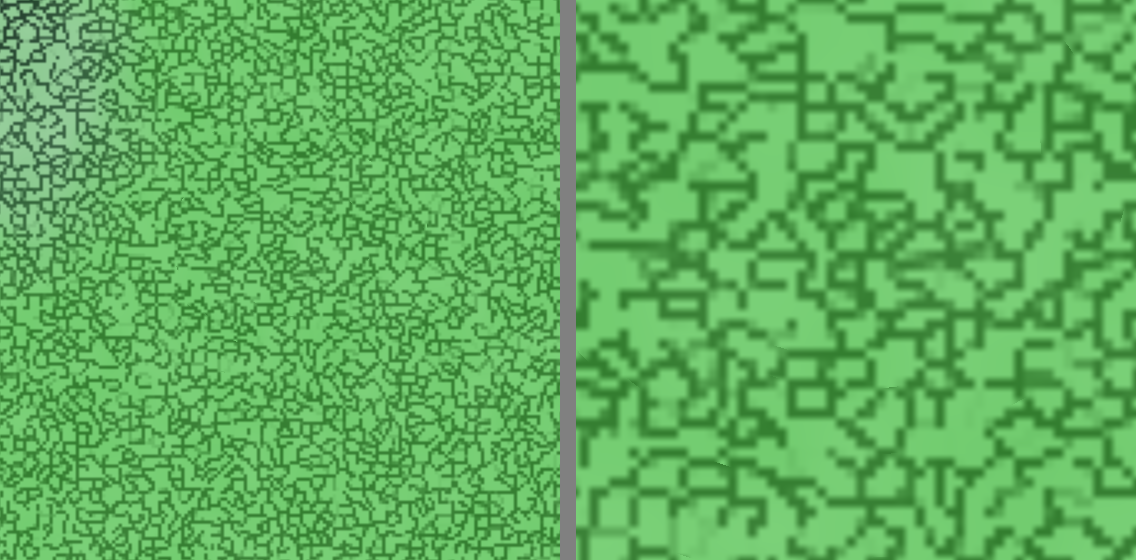
Left, the full canvas; right, a detail of the centre.
Write a Shadertoy shader that draws this texture.

```glsl
// A green grained hide: short broken dark creases on a light green ground.
// Creases are jittered-cell borders, some erased, sampled on a coarse grid
// and blended between samples; a pale grey sheen lies at the upper left.

const float GRID = 170.0;                  // coarse samples across the canvas
const vec2 CELL = vec2(3.9, 3.5);          // cell size in samples
const vec3 LEAF = vec3(0.465, 0.81, 0.455);
const vec3 CREASE = vec3(0.215, 0.50, 0.20);
const vec3 PALE_LEAF = vec3(0.57, 0.80, 0.59);
const vec3 PALE_CREASE = vec3(0.21, 0.38, 0.25);
const vec3 INK = vec3(0.12, 0.20, 0.16);

float hash21(vec2 p) {
    vec3 q = fract(p.xyx * 0.1031);
    q += dot(q, q.yzx + 33.33);
    return fract((q.x + q.y) * q.z);
}

vec2 hash22(vec2 p) {
    return vec2(hash21(p + 17.3), hash21(p.yx + 71.9));
}

float valueNoise(vec2 p) {
    vec2 i = floor(p);
    vec2 f = smoothstep(0.0, 1.0, fract(p));
    float low = mix(hash21(i), hash21(i + vec2(1, 0)), f.x);
    float high = mix(hash21(i + vec2(0, 1)), hash21(i + vec2(1, 1)), f.x);
    return mix(low, high, f.y);
}

// Crease darkness at one grid sample; weight flattens the borders.
float creaseAt(vec2 point, vec2 weight, float lineWidth) {
    vec2 home = floor(point / CELL);
    float nearest = 1e5, second = 1e5;
    vec2 offsetA = vec2(0), offsetB = vec2(0), idA = home, idB = home;
    for (int y = -1; y <= 1; y++) {
        for (int x = -1; x <= 1; x++) {
            vec2 id = home + vec2(x, y);
            vec2 offset = (id + 0.04 + 0.92 * hash22(id)) * CELL - point;
            float d = dot(offset * weight, offset);
            if (d < nearest) {
                second = nearest; offsetB = offsetA; idB = idA;
                nearest = d; offsetA = offset; idA = id;
            } else if (d < second) {
                second = d; offsetB = offset; idB = id;
            }
        }
    }
    float slope = 2.0 * length(weight * (offsetB - offsetA));
    float border = (second - nearest) / max(slope, 0.01);
    float kept = smoothstep(0.18, 0.30, hash21(idA + idB + 211.0));
    return kept * (1.0 - smoothstep(lineWidth - 0.14, lineWidth + 0.14, border));
}

// Smooth blend of the four samples around a grid position.
float creases(vec2 p, vec2 weight, float lineWidth) {
    vec2 i = floor(p);
    vec2 f = smoothstep(0.0, 1.0, fract(p));
    float low = mix(creaseAt(i, weight, lineWidth),
                    creaseAt(i + vec2(1, 0), weight, lineWidth), f.x);
    float high = mix(creaseAt(i + vec2(0, 1), weight, lineWidth),
                     creaseAt(i + vec2(1, 1), weight, lineWidth), f.x);
    return mix(low, high, f.y);
}

// Soft oval patch, 1 at its core and 0 outside.
float patchMask(vec2 uv, vec2 centre, vec2 radius, float core) {
    return 1.0 - smoothstep(core, 1.0, length((uv - centre) / radius));
}

void mainImage(out vec4 fragColor, in vec2 fragCoord) {
    vec2 uv = fragCoord / iResolution.xy;

    // Creases lie flatter near the middle
    float middle = patchMask(uv, vec2(0.5, 0.57), vec2(0.32, 0.28), 0.2);
    vec2 weight = vec2(1.0, 1.1 + 0.8 * middle);
    float crease = creases(uv * GRID - 0.5, weight, 0.56);

    // Pale sheen with a wavering edge, darkest ink in the corner
    vec2 waver = uv + 0.06 * (valueNoise(uv * 14.0) - 0.5);
    float sheen = patchMask(waver, vec2(0.0, 0.85), vec2(0.33, 0.42), 0.35);
    float corner = patchMask(uv, vec2(0.0, 1.0), vec2(0.2, 0.3), 0.0);
    vec3 ground = mix(LEAF, PALE_LEAF, sheen);
    vec3 line = mix(mix(CREASE, PALE_CREASE, sheen), INK, 0.7 * corner);

    // Faint blotches of tone
    float tone = valueNoise(uv * 20.0 + 5.0) - 0.5;
    vec3 color = mix(ground, line, crease) + tone * vec3(0.04, 0.02, 0.04);
    fragColor = vec4(color, 1.0);
}
```
